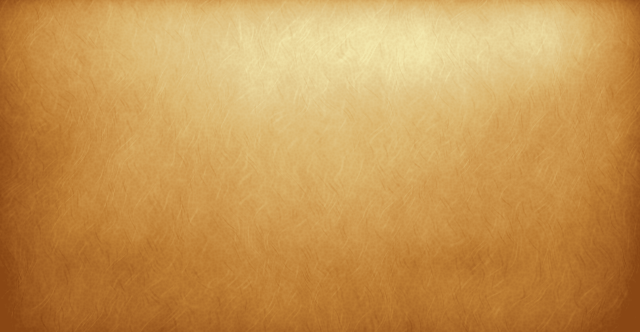
This background is drawn by a WebGL 2 fragment shader. Its source:

```glsl
#version 300 es
precision highp float;

uniform vec2 u_resolution;
out vec4 outColor;

const vec3 UMBER = vec3(0.54, 0.28, 0.08);
const vec3 BROWN = vec3(0.64, 0.38, 0.14);
const vec3 OCHRE = vec3(0.74, 0.49, 0.20);
const vec3 AMBER = vec3(0.81, 0.60, 0.31);
const vec3 SAND = vec3(0.86, 0.71, 0.43);
const vec3 STRAW = vec3(0.89, 0.79, 0.55);
const vec3 CREAM = vec3(0.95, 0.90, 0.67);

vec2 hash2(vec2 cell) {
  vec3 q = fract(cell.xyx * vec3(0.1031, 0.1030, 0.0973));
  q += dot(q, q.yzx + 33.33);
  return fract((q.xx + q.yz) * q.zy);
}

// Distances to the two nearest scattered points
vec2 cellular(vec2 p) {
  vec2 cell = floor(p);
  vec2 local = fract(p);
  vec2 nearest = vec2(4.0);
  for (int j = -1; j <= 1; j++) {
    for (int i = -1; i <= 1; i++) {
      vec2 offset = vec2(i, j);
      float d = length(offset + hash2(cell + offset) - local);
      nearest.y = min(nearest.y, max(nearest.x, d));
      nearest.x = min(nearest.x, d);
    }
  }
  return nearest;
}

// Rotated sine octaves, each bent by the one before
float layeredSines(vec2 p) {
  float sum = 0.0;
  float weight = 0.5;
  for (int i = 0; i < 5; i++) {
    sum += weight * sin(p.x + 1.3 * sin(p.y * 0.8 + sum)) * cos(p.y + sum);
    p = mat2(1.3, 1.1, -1.1, 1.3) * p + 1.7;
    weight *= 0.68;
  }
  return sum;
}

float glow(vec2 uv, vec2 center, vec2 size) {
  vec2 d = (uv - center) / size;
  return exp(-dot(d, d));
}

float edgeFade(float distanceToEdge, float width) {
  return exp(-distanceToEdge / width);
}

// Large-scale light, from 0 (umber) to 6 (cream)
float lightLevel(vec2 uv) {
  float level = 1.85 + 1.6 * smoothstep(0.05, 0.85, uv.y);
  level += 0.9 * glow(uv, vec2(0.52, 0.45), vec2(0.28, 0.33));
  level += 2.3 * glow(uv, vec2(0.64, 0.87), vec2(0.16, 0.18));
  level += 1.4 * glow(uv, vec2(0.42, 0.83), vec2(0.12, 0.27));
  level += 1.6 * glow(uv, vec2(0.85, 0.91), vec2(0.09, 0.15));
  level += 1.0 * glow(uv, vec2(0.26, 0.92), vec2(0.12, 0.18));
  level -= 0.40 * glow(uv, vec2(0.17, 0.22), vec2(0.13, 0.08));
  level -= 0.50 * glow(uv, vec2(0.73, 0.22), vec2(0.10, 0.06));
  level -= 0.60 * glow(uv, vec2(0.03, 0.62), vec2(0.10, 0.20));
  level -= 1.9 * edgeFade(uv.x, 0.07) + 2.0 * edgeFade(1.0 - uv.x, 0.06);
  level -= 1.2 * edgeFade(1.0 - uv.y, 0.03) + 0.8 * edgeFade(uv.y, 0.07);
  return level;
}

// Separate hairs: one short tapered line per stretched cell, some left out
float hairs(vec2 p, float slant, vec2 density) {
  vec2 q = vec2(p.x - slant * p.y, p.y) * density;
  q.y += hash2(vec2(floor(q.x), 5.0)).x;
  vec2 cell = floor(q);
  vec2 local = fract(q);
  vec2 seed = hash2(cell);
  float center = 0.35 + 0.3 * seed.x + 0.2 * (local.y - 0.5);
  float line = 1.0 - smoothstep(0.05, 0.35, abs(local.x - center));
  float taper = smoothstep(0.0, 0.4, local.y) * smoothstep(1.0, 0.6, local.y);
  return line * taper * smoothstep(0.35, 1.0, seed.y);
}

// Soft blotches under faint crossing hairs and uneven grain
float parchment(vec2 p) {
  vec2 bend = 0.06 * vec2(layeredSines(p * 5.0), layeredSines(p * 4.0 + 3.0));
  vec2 q = p + bend;
  float blotches = layeredSines(q * vec2(9.0, 6.0));
  float streaks = layeredSines(vec2(q.x * 34.0 - q.y * 9.0, q.y * 10.0));
  float mottles = layeredSines(vec2(q.x * 70.0 + q.y * 30.0, q.y * 38.0));
  float pale = hairs(q, 0.5, vec2(75.0, 13.0));
  float dark = hairs(q + 7.3, -0.4, vec2(85.0, 15.0));
  float grain = cellular(p * 105.0).x - 0.5;
  float speckle = cellular(vec2(q.x * 80.0 - q.y * 25.0, q.y * 40.0)).x - 0.5;
  float weave = 0.15 * mottles + 0.38 * grain + 0.25 * speckle;
  return 0.25 * blotches + 0.15 * streaks + 0.32 * (pale - dark) + weave;
}

vec3 goldRamp(float level) {
  vec3 color = mix(UMBER, BROWN, clamp(level, 0.0, 1.0));
  color = mix(color, OCHRE, clamp(level - 1.0, 0.0, 1.0));
  color = mix(color, AMBER, clamp(level - 2.0, 0.0, 1.0));
  color = mix(color, SAND, clamp(level - 3.0, 0.0, 1.0));
  color = mix(color, STRAW, clamp(level - 4.0, 0.0, 1.0));
  return mix(color, CREAM, clamp(level - 5.0, 0.0, 1.0));
}

void main() {
  vec2 uv = gl_FragCoord.xy / u_resolution;
  vec2 p = gl_FragCoord.xy / u_resolution.y;
  float level = lightLevel(uv) + parchment(p);
  outColor = vec4(goldRamp(level), 1.0);
}
```
